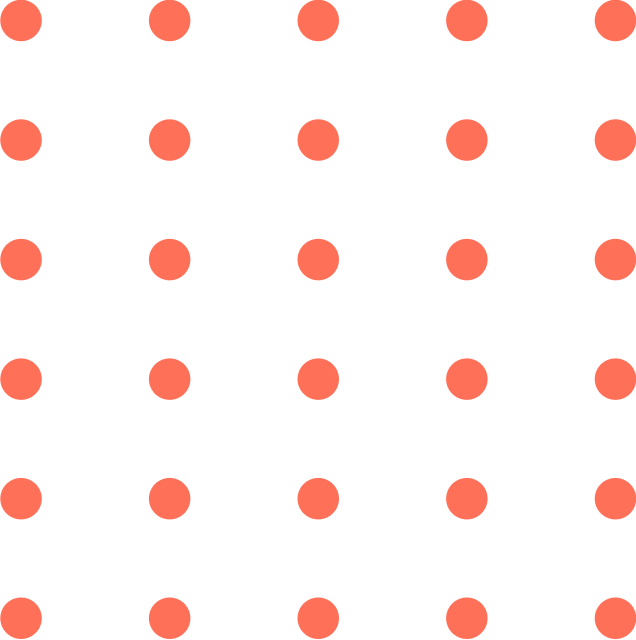
Give the GLSL for this pattern, as a Shadertoy shader.

```glsl
const vec3 PAPER = vec3(1.0);
const vec3 CORAL = vec3(1.0, 0.44, 0.35);
const vec2 GRID_COUNT = vec2(5.0, 6.0);
const vec2 SPACING = vec2(0.2322, 0.1868);
const vec2 GRID_CENTER = vec2(0.0004, 0.001);
const float DOT_RADIUS = 0.0324;

// Offset from the nearest dot center in a finite, centered grid
vec2 nearestDotOffset(vec2 p, vec2 spacing, vec2 count) {
    vec2 lastCell = count - 1.0;
    vec2 cell = clamp(round(p / spacing + 0.5 * lastCell), vec2(0.0), lastCell);
    return p - (cell - 0.5 * lastCell) * spacing;
}

float circleDistance(vec2 p, float radius) {
    return length(p) - radius;
}

// Coverage of a shape, softened over one pixel
float coverage(float dist, float pixel) {
    return clamp(0.5 - dist / pixel, 0.0, 1.0);
}

void mainImage(out vec4 fragColor, in vec2 fragCoord) {
    // Centered coordinates in units of the canvas height
    vec2 p = (fragCoord - 0.5 * iResolution.xy) / iResolution.y;
    float pixel = 1.0 / iResolution.y;

    vec2 offset = nearestDotOffset(p - GRID_CENTER, SPACING, GRID_COUNT);
    float dotMask = coverage(circleDistance(offset, DOT_RADIUS), pixel);

    fragColor = vec4(mix(PAPER, CORAL, dotMask), 1.0);
}
```
